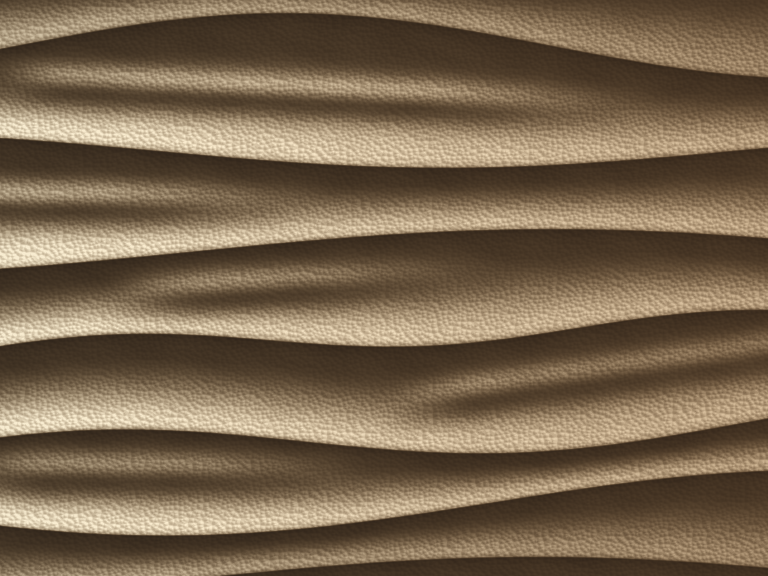
Write a WebGL 2 fragment shader that draws this texture.

```glsl
#version 300 es
precision highp float;
// Draws a bronze leather relief of overlapping wavy folds lit from the lower left.
uniform vec2 u_resolution;
out vec4 fragColor;

// Each fold edge is a wave: base depth, amplitude, frequency, crest position.
const vec4 FOLDS[9] = vec4[9](
    vec4(-0.05, 0.0, 1.0, 0.0),
    vec4(0.080, -0.057, 4.5, 0.37),
    vec4(0.262, 0.0295, 4.17, 0.58),
    vec4(0.438, -0.040, 3.3, 0.72),
    vec4(0.609, 0.0205, 7.85, 0.55),
    vec4(0.787, 0.034, 5.6, 0.675),
    vec4(0.873, 0.057, 3.7, 0.215),
    vec4(1.005, -0.038, 3.5, 0.70),
    vec4(1.17, 0.0, 1.0, 0.0));

// Each crease is a line: depth, slope, start, end.
const vec4 CREASES[5] = vec4[5](
    vec4(0.157, 0.060, -0.05, 0.88),
    vec4(0.366, 0.008, -0.25, 0.46),
    vec4(0.541, -0.076, 0.12, 0.70),
    vec4(0.814, -0.186, 0.48, 1.50),
    vec4(0.836, 0.010, -0.08, 0.55));

float foldEdge(int i, float x) {
    vec4 f = FOLDS[i];
    float tilt = (i == 4 || i == 5) ? -0.052 * x : 0.0;
    return f.x + tilt + f.y * cos(f.z * (x - f.w));
}

vec2 hash2(vec2 p) {
    vec3 q = fract(p.xyx * vec3(0.1031, 0.1030, 0.0973));
    q += dot(q, q.yzx + 33.33);
    return fract((q.xx + q.yz) * q.zy);
}

// Distance to the nearest scattered cell centre.
float cellular(vec2 p) {
    vec2 cell = floor(p), local = fract(p);
    float nearest = 2.0;
    for (int j = -1; j <= 1; j++)
        for (int i = -1; i <= 1; i++) {
            vec2 o = vec2(i, j);
            vec2 d = o + hash2(cell + o + 50.0) - local;
            nearest = min(nearest, dot(d, d));
        }
    return sqrt(nearest);
}

// Light on one fold: dark under its upper edge, bright toward its lower lip.
float foldTone(int i, float x, float y) {
    float top = foldEdge(i, x), bottom = foldEdge(i + 1, x);
    float s = clamp((y - top) / (bottom - top), 0.0, 1.0);
    float tone = smoothstep(0.2, 0.95, s);
    if (i >= 1 && i <= 5) {
        vec4 c = CREASES[i - 1];
        float mask = smoothstep(c.z, c.z + 0.15, x) * (1.0 - smoothstep(c.w - 0.35, c.w, x));
        float d = (y - c.x - c.y * x) / 0.028;
        float ridge = d + 1.2;
        tone += 0.5 * mask * exp(-1.4 * ridge * ridge);
        tone *= 1.0 - 0.85 * mask * exp(-d * d * (d < 0.0 ? 2.2 : 1.0));
    }
    tone *= mix(1.0, 0.68, x) * (i >= 6 || i == 0 ? 0.75 : 1.0);
    tone *= 1.0 - 0.55 * exp(-max(bottom - y, 0.0) / 0.004);
    return tone - 0.13 * exp(-max(y - top, 0.0) / 0.018);
}

void main() {
    vec2 uv = gl_FragCoord.xy / u_resolution;
    float x = uv.x, y = 1.0 - uv.y;
    float soft = max(0.0018, 0.8 / u_resolution.y);

    // Stack the folds from top to bottom.
    float tone = 0.0;
    for (int i = 0; i < 8; i++)
        tone = mix(tone, foldTone(i, x, y), smoothstep(-soft, soft, y - foldEdge(i, x)));

    // Embossed leather grain, strongest on the lit slopes.
    vec2 p = vec2(x * u_resolution.x / u_resolution.y, y) * vec2(120.0, 150.0);
    float grain = cellular(p) - cellular(p + vec2(-0.3, 0.4));
    float mottle = sin(p.x * 0.31 + 2.0 * sin(p.y * 0.23)) * sin(p.y * 0.37 + sin(p.x * 0.17));
    tone += 0.015 * mottle + grain * (0.07 + 0.22 * smoothstep(0.0, 0.5, tone));
    tone = clamp(tone + 0.04 * x, -0.15, 1.05);

    // Brown shadow through bronze to pale gold.
    vec3 shadow = vec3(0.26, 0.205, 0.145);
    vec3 bronze = vec3(0.51, 0.42, 0.30);
    vec3 gold = vec3(0.93, 0.88, 0.77);
    vec3 color = mix(mix(shadow, bronze, tone), mix(bronze, gold, tone), tone);
    color *= mix(vec3(1.0), vec3(1.03, 0.98, 0.94), x);
    fragColor = vec4(color, 1.0);
}
```
